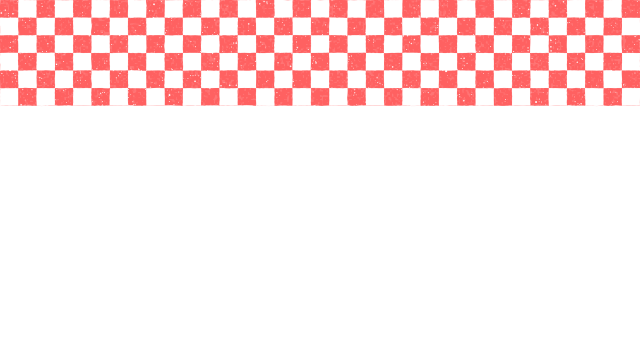
Reproduce this background procedurally as a WebGL 1 fragment shader.

```glsl
precision highp float;
// Worn red checkerboard band along the top of a plain white canvas.
// A triangle-wave grid gives smooth checks, noise roughens their edges,
// and hashed flecks in three sizes wear away the ink.

uniform vec2 u_resolution;

const vec3 PAPER = vec3(1.0);
const vec3 INK = vec3(1.0, 0.38, 0.38);
const vec2 CHECK_SIZE = vec2(0.0508, 0.04895); // in canvas heights
const float BAND_ROWS = 6.0;

// Sine-free hash, 0 to 1
float hash(vec2 p) {
  vec3 q = fract(vec3(p.xyx) * 0.1031);
  q += dot(q, q.yzx + 33.33);
  return fract((q.x + q.y) * q.z);
}

float noise(vec2 p) {
  vec2 i = floor(p);
  vec2 f = fract(p);
  f = f * f * (3.0 - 2.0 * f);
  float low = mix(hash(i), hash(i + vec2(1.0, 0.0)), f.x);
  float high = mix(hash(i + vec2(0.0, 1.0)), hash(i + vec2(1.0)), f.x);
  return mix(low, high, f.y);
}

// Small offset that makes printed edges uneven
vec2 roughen(vec2 p, float amount) {
  vec2 n = vec2(noise(p * 55.0), noise(p * 55.0 + 71.0));
  vec2 fine = vec2(noise(p * 190.0 + 13.0), noise(p * 190.0 + 37.0));
  return p + amount * (n + 0.6 * fine - 0.8);
}

// Ink coverage of alternating checks; p.y runs down from the top edge
float checkerBand(vec2 p, vec2 size, float rows, float blur) {
  vec2 grid = p / size;
  vec2 edge = (0.5 - abs(fract(grid) - 0.5)) * size;
  vec2 cell = floor(grid);
  float parity = 1.0 - 2.0 * mod(cell.x + cell.y, 2.0);
  float ink = smoothstep(-blur, blur, parity * min(edge.x, edge.y));
  return ink * (1.0 - smoothstep(-blur, blur, p.y - rows * size.y));
}

// One randomly placed round fleck in a share of the grid cells
float flecks(vec2 p, float density, float chance, float radius, float blur) {
  vec2 cell = floor(p * density);
  vec2 jitter = vec2(hash(cell + 17.0), hash(cell + 43.0));
  vec2 center = (cell + 0.3 + 0.4 * jitter) / density;
  float r = radius * mix(0.4, 1.0, hash(cell + 89.0));
  float present = step(hash(cell + 5.0), chance);
  return present * (1.0 - smoothstep(r - blur, r + blur, distance(p, center)));
}

void main() {
  vec2 p = gl_FragCoord.xy / u_resolution.y;
  p.y = 1.0 - p.y;
  float blur = 0.65 / u_resolution.y;

  // Checks, kept solid where they run off the top and left sides
  vec2 printed = max(roughen(p, 0.0013), vec2(0.0005));
  float ink = checkerBand(printed, CHECK_SIZE, BAND_ROWS, blur);

  // Wear: faint grain, fine dust and a few larger chips
  float patches = mix(0.4, 1.6, noise(p * 24.0 + 9.0));
  float grain = 0.12 * smoothstep(0.55, 0.9, noise(p * 210.0));
  float dust = flecks(p, 150.0, 0.07 * patches, 0.0016, blur);
  float specks = flecks(p + 3.0, 95.0, 0.04 * patches, 0.0023, blur);
  float chips = flecks(p + 7.0, 48.0, 0.022, 0.0036, blur);
  float wear = max(grain, max(0.75 * dust, max(0.85 * specks, chips)));

  gl_FragColor = vec4(mix(PAPER, INK, ink * (1.0 - wear)), 1.0);
}
```
